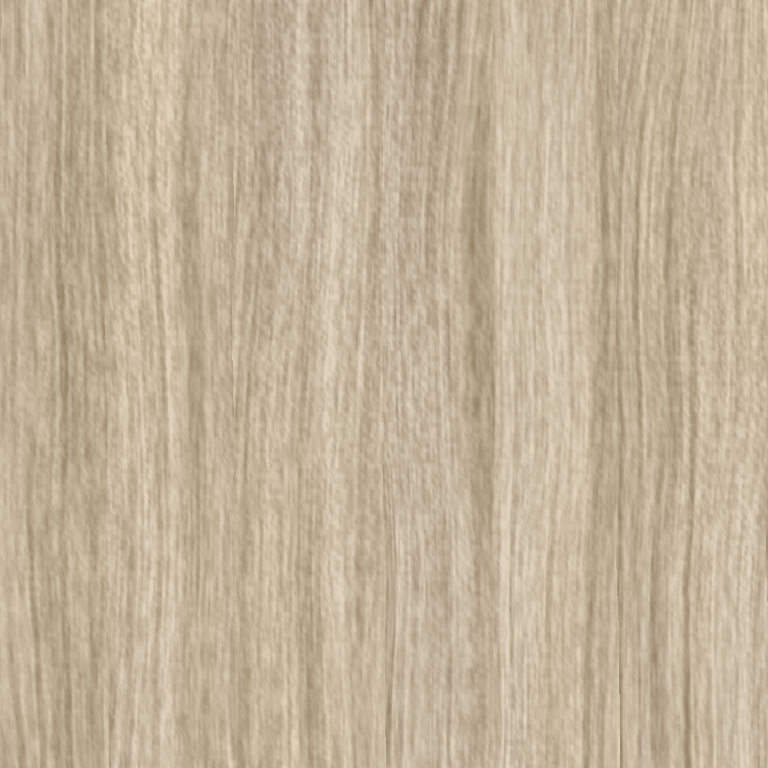
A three.js fragment shader for this texture:

```glsl
varying vec2 vUv;

#define DARK_WOOD vec3(0.635, 0.567, 0.460)
#define LIGHT_WOOD vec3(0.835, 0.778, 0.683)
#define MEAN_TONE 0.60
#define BOARD_CONTRAST 0.27
#define STREAK_CONTRAST 0.27
#define RING_CONTRAST 0.40
#define LINE_CONTRAST 0.48
#define FIBRE_CONTRAST 0.50
#define FLECK_CONTRAST 0.38
#define FIRST_SEAM 0.14
#define HUE_DRIFT 0.02

float hash(vec2 p) {
  return fract(sin(dot(p, vec2(127.1, 311.7))) * 43758.5453);
}

float noise(vec2 p) {
  vec2 cell = floor(p);
  vec2 f = fract(p);
  f = f * f * (3.0 - 2.0 * f);
  float low = mix(hash(cell), hash(cell + vec2(1.0, 0.0)), f.x);
  float high = mix(hash(cell + vec2(0.0, 1.0)), hash(cell + vec2(1.0, 1.0)), f.x);
  return mix(low, high, f.y);
}

float centredNoise(vec2 p) {
  return noise(p) - 0.5;
}

// Pale at the left of a board group, darker across, pale again before the inner seam
float boardTone(float p) {
  float paleStart = smoothstep(0.0, 0.04, p) * (1.0 - smoothstep(0.08, 0.42, p));
  float paleInner = smoothstep(0.45, 0.64, p) * (1.0 - smoothstep(0.69, 0.76, p));
  return paleStart + 0.7 * paleInner - 0.35;
}

// Slow sideways drift that bends the grain
float grainBend(vec2 uv, float board) {
  vec2 offset = vec2(board * 7.3, board * 3.1);
  float strength = mix(0.03, 0.085, hash(vec2(board, 4.0)));
  float slow = centredNoise(uv * vec2(5.0, 1.7) + offset);
  float quick = centredNoise(uv * vec2(12.0, 5.0) + offset);
  return strength * slow + 0.012 * quick;
}

void main() {
  vec2 uv = vUv;

  // Boards: groups half a canvas wide, each split by two seams
  float seamWave = 0.006 * centredNoise(vec2(uv.y * 7.0, 2.0));
  float group = (uv.x - FIRST_SEAM + seamWave) * 2.0;
  float p = fract(group);
  float board = floor(group) * 3.0 + step(0.33, p) + step(0.72, p) + 5.0;

  // Grain coordinate, bent along the length of the board
  float u = uv.x + grainBend(uv, board) + board * 1.37;

  // Broad streaks and growth rings
  float streaks = centredNoise(vec2(u * 34.0, uv.y * 0.9));
  float ringNoise = noise(vec2(u * 115.0, uv.y * 1.6 + 9.0));
  float rings = 0.42 - smoothstep(0.25, 0.9, ringNoise);
  float ringStrength = 0.5 + 0.9 * noise(vec2(u * 9.0, uv.y * 1.3 + 21.0));

  // Thin lines, short fibres and slanted flecks
  float lines = centredNoise(vec2(u * 215.0, uv.y * 4.0));
  float fibres = centredNoise(vec2(u * 290.0, uv.y * 34.0));
  float slant = uv.x + 0.25 * uv.y;
  float flecks = centredNoise(vec2(slant * 270.0, uv.y * 150.0));
  float fleckStrength = 0.6 + 0.8 * noise(vec2(uv.x * 11.0, uv.y * 2.0));

  float tone = MEAN_TONE
    + BOARD_CONTRAST * boardTone(p)
    + STREAK_CONTRAST * streaks
    + RING_CONTRAST * rings * ringStrength
    + LINE_CONTRAST * lines
    + FIBRE_CONTRAST * fibres
    + FLECK_CONTRAST * flecks * fleckStrength;

  // Colour, drifting between yellowish and greyish streaks
  vec3 wood = mix(DARK_WOOD, LIGHT_WOOD, clamp(tone, -0.2, 1.2));
  float drift = centredNoise(vec2(u * 16.0, uv.y * 1.1 + 40.0));
  wood += HUE_DRIFT * drift * vec3(-0.1, 0.0, 1.0);

  gl_FragColor = vec4(wood, 1.0);
}
```
